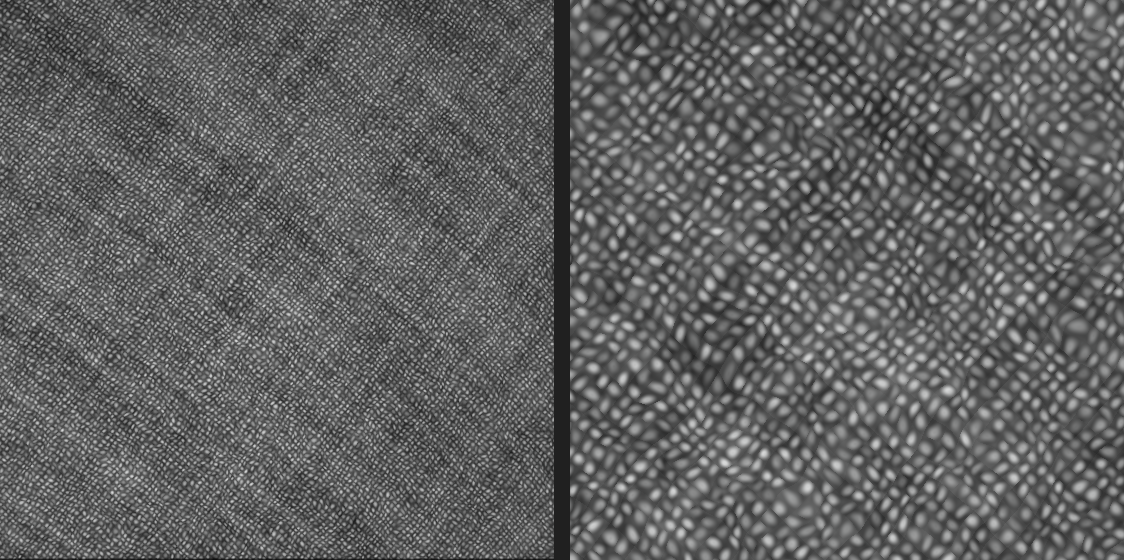
Left: the whole. Right: its middle third, enlarged.
Reproduce this texture procedurally as a WebGL 2 fragment shader.

```glsl
#version 300 es
precision highp float;

uniform vec2 u_resolution;
out vec4 fragColor;

const float THREADS = 114.0;       // threads per canvas height
const float THREAD_BEND = 0.15;    // curvature of the falling threads
const float WANDER = 0.55;         // thread drift, in cells
const float JITTER = 0.24;         // knot displacement, in cells
const float GAP_TONE = 0.275;
const float KNOT_GAIN = 0.31;
const float KNOT_VARIATION = 0.85;
const float THREAD_VARIATION = 0.05;
const float STREAK_GAIN = 0.12;
const float CLOUD_GAIN = 0.11;
const float FIBRE_GAIN = 0.13;
const float VIGNETTE = 0.36;
const float HEM_HEIGHT = 0.0025;   // dark strip along the lower edge
const vec3 TINT = vec3(0.995, 1.0, 1.0);

float hash(vec2 p) {
    return fract(sin(dot(p, vec2(127.1, 311.7))) * 43758.5453);
}

float noise(vec2 p) {
    vec2 i = floor(p);
    vec2 f = fract(p);
    f = f * f * (3.0 - 2.0 * f);
    return mix(mix(hash(i), hash(i + vec2(1.0, 0.0)), f.x),
               mix(hash(i + vec2(0.0, 1.0)), hash(i + 1.0), f.x), f.y);
}

float fbm(vec2 p) {
    float sum = 0.0;
    float weight = 0.5;
    for (int octave = 0; octave < 4; octave++) {
        sum += weight * noise(p);
        p = mat2(1.6, 1.2, -1.2, 1.6) * p + 7.3;
        weight *= 0.5;
    }
    return sum / 0.9375;
}

// Position across the rising and the falling threads
vec2 weaveCoords(vec2 p) {
    float rising = 0.78 * p.x - 0.63 * p.y;
    float falling = (p.y + 0.7 * p.x + THREAD_BEND * p.x * p.x) / 1.3;
    return vec2(rising, falling);
}

// Rounded knot of the thread lying on top in this cell
float knotHeight(vec2 local, vec2 cell) {
    vec2 offset = vec2(hash(cell + 3.7), hash(cell + 19.1)) - 0.5;
    vec2 d = local - 0.5 - JITTER * offset;
    bool risingOnTop = mod(cell.x + cell.y, 2.0) < 0.5;
    d *= risingOnTop ? vec2(1.3, 0.95) : vec2(0.95, 1.2);
    return 1.0 - smoothstep(0.08, 0.6, length(d));
}

void main() {
    vec2 p = gl_FragCoord.xy / u_resolution.y;
    vec2 weave = weaveCoords(p);

    // Uneven yarn: slow drift plus small kinks
    vec2 grid = weave * THREADS;
    vec2 drift = vec2(noise(grid * 0.17), noise(grid * 0.17 + 41.0)) - 0.5;
    vec2 kink = vec2(noise(grid * 0.6 + 13.0), noise(grid * 0.6 + 67.0)) - 0.5;
    grid += WANDER * (2.0 * drift + kink);
    vec2 cell = floor(grid);

    // Knots with their own brightness
    float knot = knotHeight(fract(grid), cell);
    float knotTone = 1.0 + KNOT_VARIATION * (hash(cell) - 0.5);
    float tone = GAP_TONE + KNOT_GAIN * knot * knotTone;

    // Lighter and darker threads, and streaks along both directions
    tone += THREAD_VARIATION * (hash(vec2(cell.x, 5.0)) - 0.5);
    tone += THREAD_VARIATION * (hash(vec2(9.0, cell.y)) - 0.5);
    float fallingStreak = noise(weave * vec2(7.0, 46.0) + 11.0);
    float risingStreak = noise(weave * vec2(40.0, 8.0) + 53.0);
    tone += STREAK_GAIN * (0.6 * fallingStreak + 0.4 * risingStreak - 0.5);

    // Broad mottling and fine fibres
    tone += CLOUD_GAIN * (fbm(weave * vec2(5.0, 9.0) + 2.0) - 0.5);
    tone += FIBRE_GAIN * (noise(grid * 2.3 + 31.0) - 0.5);

    // Light falling off towards the borders
    vec2 fromCentre = gl_FragCoord.xy / u_resolution - vec2(0.42, 0.42);
    tone *= 1.06 - VIGNETTE * dot(fromCentre, fromCentre);

    // Dark strip at the lower edge
    float pixel = 1.0 / u_resolution.y;
    tone *= mix(0.3, 1.0, smoothstep(HEM_HEIGHT - pixel, HEM_HEIGHT + pixel, p.y));

    fragColor = vec4(clamp(tone, 0.0, 1.0) * TINT, 1.0);
}
```
